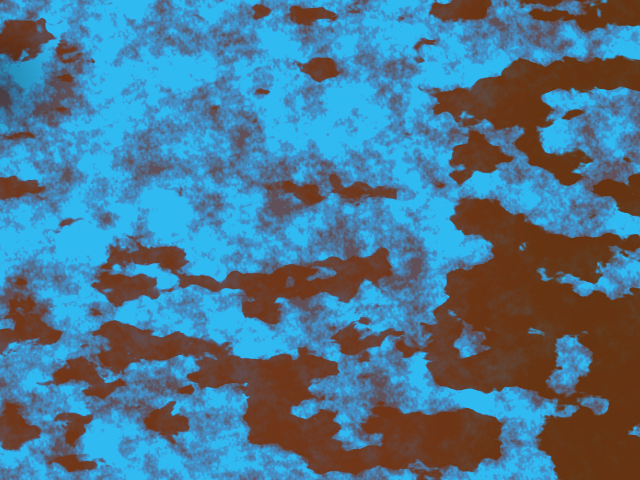
This texture is drawn by a WebGL 1 fragment shader. Its source:

```glsl
precision highp float;

// Flaking cyan paint over rust: thresholded, sideways-stretched noise makes the
// rust patches, finer noise mottles the paint, and a colour ramp running from
// cyan through slate and plum to rust shades both.

uniform vec2 u_resolution;

const vec3 CYAN  = vec3(0.19, 0.73, 0.95);
const vec3 BLUE  = vec3(0.26, 0.56, 0.78);
const vec3 SLATE = vec3(0.32, 0.43, 0.56);
const vec3 PLUM  = vec3(0.38, 0.31, 0.34);
const vec3 RUST  = vec3(0.44, 0.21, 0.09);

float hash(vec2 cell) {
  return fract(sin(dot(cell, vec2(127.1, 311.7))) * 43758.5453);
}

float valueNoise(vec2 p) {
  vec2 cell = floor(p);
  vec2 f = fract(p);
  f = f * f * (3.0 - 2.0 * f);
  float low = mix(hash(cell), hash(cell + vec2(1.0, 0.0)), f.x);
  float high = mix(hash(cell + vec2(0.0, 1.0)), hash(cell + vec2(1.0, 1.0)), f.x);
  return mix(low, high, f.y);
}

// Octaves of noise, averaged to 0..1; each one is turned to hide the grid.
float fbm(vec2 p, float gain) {
  const mat2 turn = mat2(0.95, 0.31, -0.31, 0.95);
  float sum = 0.0;
  float total = 0.0;
  float weight = 1.0;
  for (int i = 0; i < 5; i++) {
    sum += weight * valueNoise(p);
    total += weight;
    weight *= gain;
    p = turn * p * 2.0 + vec2(17.3, 9.1);
  }
  return sum / total;
}

// How worn the paint is: most at the right and in a band near the bottom.
float wear(vec2 p, float rightSide) {
  float offset = (p.y - 0.2) / 0.13;
  float band = exp(-offset * offset) * smoothstep(-0.25, 0.7, p.x);
  float lower = smoothstep(0.85, 0.45, p.y) * smoothstep(0.0, 0.1, p.y);
  return min(0.2 * rightSide + 0.18 * band + 0.05 * lower, 0.26);
}

// Paint to rust: 0 is clean cyan, 1 is bare rust.
vec3 weatheredColor(float amount) {
  vec3 color = mix(CYAN, BLUE, smoothstep(0.0, 0.27, amount));
  color = mix(color, SLATE, smoothstep(0.25, 0.52, amount));
  color = mix(color, PLUM, smoothstep(0.48, 0.75, amount));
  return mix(color, RUST, smoothstep(0.72, 0.98, amount));
}

void main() {
  vec2 p = gl_FragCoord.xy / u_resolution.y;
  float rightSide = smoothstep(0.75, 1.25, p.x);

  // Rust patches with ragged edges and a faint stain around them
  vec2 ragged = vec2(valueNoise(p * 38.0), valueNoise(p * 38.0 + 51.7)) - 0.5;
  vec2 patchPoint = (p + 0.014 * ragged) * vec2(9.5, 16.0) + vec2(3.7, 21.4);
  float patches = fbm(patchPoint, 0.5);
  float threshold = 0.70 - wear(p, rightSide);
  float bare = smoothstep(threshold - 0.025, threshold + 0.025, patches);
  float stain = smoothstep(threshold - 0.14, threshold, patches);

  // Mottled paint, with weak upright streaks in the middle
  float grain = fbm(p * 14.0 + vec2(71.0, 33.0), 0.8) - 0.5;
  float streaks = valueNoise(p * vec2(75.0, 7.0)) - 0.5;
  float middle = 1.0 - smoothstep(0.1, 0.4, distance(p, vec2(0.7, 0.52)));
  float paint = 0.16 + 2.4 * grain + 0.17 * stain + middle * (0.05 + 0.2 * streaks);
  float metal = 0.90 + 0.06 * rightSide + 0.45 * grain;

  vec3 color = weatheredColor(mix(clamp(paint, 0.0, 0.72), metal, bare));

  // Browner rust at the right and a dim smudge on the left edge
  color *= mix(vec3(1.0), vec3(0.9, 0.96, 0.75), bare * rightSide);
  float smudge = 1.0 - smoothstep(0.0, 0.17, distance(p, vec2(0.0, 0.83)));
  color *= 1.0 - 0.25 * smudge;

  gl_FragColor = vec4(color, 1.0);
}
```
